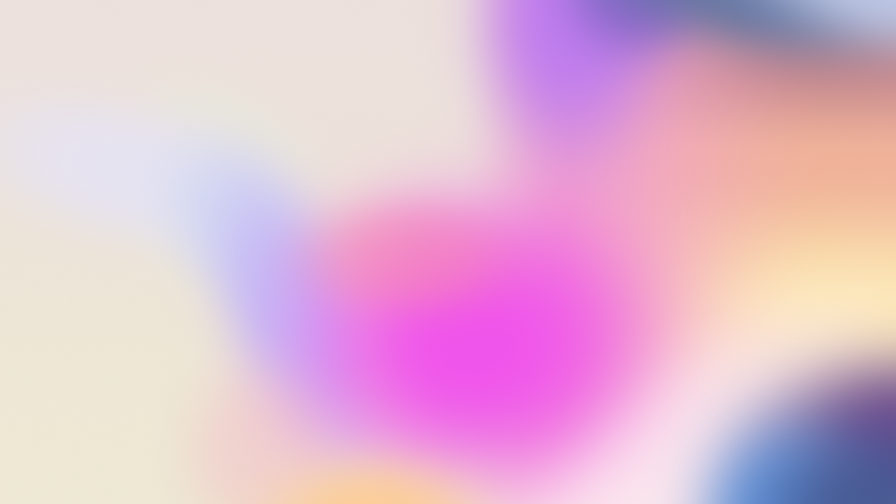
Reproduce this background procedurally as a Shadertoy shader.

```glsl
struct Glow { vec3 color; vec2 centre; vec2 radii; float tilt; float strength; };

// Ground colours
const vec3 CREAM_LOW  = vec3(0.93, 0.91, 0.83);
const vec3 CREAM_HIGH = vec3(0.925, 0.88, 0.86);
const vec3 GOLD  = vec3(0.99, 0.91, 0.67);
const vec3 PEACH = vec3(0.94, 0.70, 0.60);
const vec3 ROSE  = vec3(0.78, 0.54, 0.56);
const vec3 PINK  = vec3(0.95, 0.65, 0.80);

// Transition ranges, in canvas heights
const vec2 WARM_EDGE  = vec2(0.90, 1.14);
const vec2 PINK_FADE  = vec2(1.10, 1.65);
const vec2 PEACH_RISE = vec2(0.38, 0.68);
const vec2 ROSE_RISE  = vec2(0.68, 0.88);
const float FALLOFF = 3.0;
const float GRAIN = 0.004;

// Upper right
const Glow VIOLET = Glow(vec3(0.74, 0.48, 0.94), vec2(1.13, 0.97), vec2(0.17, 0.27), 0.0, 0.95);
const Glow INDIGO = Glow(vec3(0.54, 0.40, 0.80), vec2(1.26, 1.03), vec2(0.13, 0.14), 0.0, 0.9);
const Glow SLATE  = Glow(vec3(0.36, 0.45, 0.63), vec2(1.49, 1.03), vec2(0.29, 0.13), -0.2, 0.95);
const Glow ICE    = Glow(vec3(0.74, 0.79, 0.91), vec2(1.76, 1.04), vec2(0.27, 0.13), -0.2, 0.95);

// Left ribbon
const Glow MINT       = Glow(vec3(0.90, 0.92, 0.86), vec2(0.46, 0.74), vec2(0.16, 0.08), -0.5, 0.5);
const Glow LAVENDER   = Glow(vec3(0.90, 0.89, 0.955), vec2(0.25, 0.66), vec2(0.28, 0.13), -0.25, 0.9);
const Glow SKY        = Glow(vec3(0.83, 0.86, 0.95), vec2(0.46, 0.56), vec2(0.17, 0.12), -0.8, 0.8);
const Glow PERIWINKLE = Glow(vec3(0.76, 0.73, 0.97), vec2(0.58, 0.38), vec2(0.27, 0.13), -1.2, 0.95);

// Lower middle
const Glow BLUSH   = Glow(vec3(0.985, 0.91, 0.93), vec2(1.33, 0.06), vec2(0.50, 0.21), 0.6, 1.0);
const Glow SHELL   = Glow(vec3(0.95, 0.77, 0.79), vec2(0.52, 0.10), vec2(0.15, 0.17), 0.0, 0.6);
const Glow MAGENTA = Glow(vec3(0.94, 0.33, 0.92), vec2(0.94, 0.32), vec2(0.32, 0.27), 0.0, 1.0);
const Glow CORAL   = Glow(vec3(0.96, 0.53, 0.70), vec2(0.81, 0.49), vec2(0.20, 0.11), 0.0, 0.6);
const Glow APRICOT = Glow(vec3(0.99, 0.80, 0.58), vec2(0.74, -0.04), vec2(0.20, 0.12), 0.0, 0.95);

// Lower right
const Glow PLUM = Glow(vec3(0.43, 0.30, 0.56), vec2(1.80, 0.12), vec2(0.27, 0.17), 0.0, 1.0);
const Glow BLUE = Glow(vec3(0.36, 0.57, 0.86), vec2(1.56, -0.03), vec2(0.17, 0.19), 0.0, 0.95);
const Glow NAVY = Glow(vec3(0.26, 0.34, 0.57), vec2(1.73, -0.02), vec2(0.20, 0.16), 0.0, 0.9);

float ramp(vec2 range, float v) {
    return smoothstep(range.x, range.y, v);
}

float hash(vec2 p) {
    return fract(sin(dot(p, vec2(12.99, 78.23))) * 4375.85);
}

// Blend a tilted, soft-edged ellipse over the colour
void paint(inout vec3 color, vec2 p, Glow g) {
    float c = cos(g.tilt), s = sin(g.tilt);
    vec2 d = p - g.centre;
    vec2 q = vec2(c * d.x + s * d.y, c * d.y - s * d.x) / g.radii;
    color = mix(color, g.color, g.strength * exp(-pow(length(q), FALLOFF)));
}

// Cream on the left, warm vertical bands on the right
vec3 ground(vec2 p) {
    vec3 cream = mix(CREAM_LOW, CREAM_HIGH, smoothstep(0.0, 1.0, p.y));
    vec3 warm = mix(GOLD, PEACH, ramp(PEACH_RISE, p.y));
    warm = mix(warm, ROSE, ramp(ROSE_RISE, p.y));
    warm = mix(PINK, warm, ramp(PINK_FADE, p.x));
    return mix(cream, warm, ramp(WARM_EDGE, p.x));
}

void mainImage(out vec4 fragColor, in vec2 fragCoord) {
    vec2 p = fragCoord / iResolution.y;
    vec3 color = ground(p);

    paint(color, p, VIOLET);
    paint(color, p, INDIGO);
    paint(color, p, SLATE);
    paint(color, p, ICE);

    paint(color, p, MINT);
    paint(color, p, LAVENDER);
    paint(color, p, SKY);
    paint(color, p, PERIWINKLE);

    paint(color, p, BLUSH);
    paint(color, p, SHELL);
    paint(color, p, MAGENTA);
    paint(color, p, CORAL);
    paint(color, p, APRICOT);

    paint(color, p, PLUM);
    paint(color, p, BLUE);
    paint(color, p, NAVY);

    // Faint dither against banding
    color += GRAIN * (hash(fragCoord) - 0.5);
    fragColor = vec4(color, 1.0);
}
```
